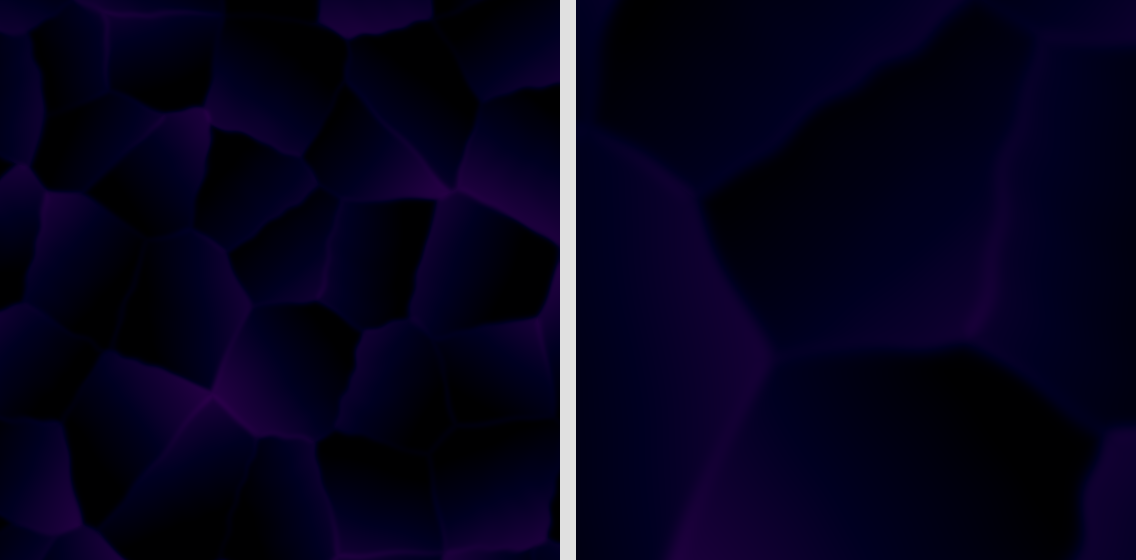
Left: the whole. Right: its middle third, enlarged.
Write a WebGL 1 fragment shader that draws this texture.

```glsl
precision highp float;
uniform vec2 u_resolution;

const float CELLS = 5.0;          // cells across the canvas
const float JITTER = 0.92;        // irregularity of the cell sites
const float WOBBLE = 0.022;       // waviness of the borders, in cells
const float BORDER_BLUR = 0.014;  // softness of the step between cells
const float SEAM_WIDTH = 0.032;   // half width of the glowing seams
const float SEAM_GLOW = 0.20;
const float MEAN_LEVEL = 0.30;    // brightness at a cell site
const float SLOPE = 1.0;          // brightness change per cell unit
const vec3 BLACK = vec3(0.0, 0.0, 0.004);
const vec3 NAVY = vec3(0.0, 0.0, 0.13);
const vec3 PURPLE = vec3(0.11, 0.0, 0.235);
const float TAU = 6.2831853;

vec3 hash3(vec2 p) {
  vec3 q = fract(vec3(p.xyx) * vec3(0.1031, 0.1030, 0.0973) + 0.37);
  q += dot(q, q.yxz + 33.33);
  return fract((q.xxy + q.yzz) * q.zyx);
}

vec2 site(vec2 cell) {
  return cell + 0.5 + JITTER * (hash3(cell).xy - 0.5);
}

// Layered sines, calm in some places and rougher in others
vec2 wobble(vec2 p) {
  vec2 coarse = sin(p.yx * 9.0 + 2.0 * sin(p * 3.7 + 1.0));
  vec2 fine = sin(p.yx * 23.0 + 2.5 * sin(p * 7.3 + 4.0));
  float roughness = 0.5 + 0.5 * sin(p.x * 2.3 + 1.7 * sin(p.y * 1.9));
  return WOBBLE * (0.6 * coarse + 0.5 * roughness * fine);
}

// Linear gradient across one cell, in its own direction
float cellLevel(vec2 cell, vec2 fromSite) {
  float angle = TAU * hash3(cell).z;
  float along = dot(fromSite, vec2(cos(angle), sin(angle)));
  return clamp(MEAN_LEVEL + SLOPE * along, 0.0, 1.1);
}

vec3 palette(float level) {
  vec3 dark = mix(BLACK, NAVY, min(level * 2.0, 1.0));
  return dark + (PURPLE - NAVY) * max(level * 2.0 - 1.0, 0.0);
}

void main() {
  vec2 p = gl_FragCoord.xy / u_resolution.y * CELLS + 17.0;
  p += wobble(p);
  vec2 base = floor(p);

  // Nearest site
  vec2 ownCell = base;
  vec2 toOwn = vec2(0.0);
  float nearest = 100.0;
  for (int j = -2; j <= 2; j++) {
    for (int i = -2; i <= 2; i++) {
      vec2 cell = base + vec2(float(i), float(j));
      vec2 toSite = site(cell) - p;
      float d = dot(toSite, toSite);
      if (d < nearest) {
        nearest = d;
        ownCell = cell;
        toOwn = toSite;
      }
    }
  }

  // Distance to the border, blending neighbouring gradients across it
  float border = 10.0;
  float level = cellLevel(ownCell, -toOwn);
  float weight = 1.0;
  for (int j = -2; j <= 2; j++) {
    for (int i = -2; i <= 2; i++) {
      vec2 cell = base + vec2(float(i), float(j));
      vec2 toSite = site(cell) - p;
      vec2 across = toSite - toOwn;
      if (dot(across, across) > 0.00001) {
        float d = dot(0.5 * (toOwn + toSite), normalize(across));
        float share = exp(-max(d, 0.0) / BORDER_BLUR);
        border = min(border, d);
        level += share * cellLevel(cell, -toSite);
        weight += share;
      }
    }
  }
  level /= weight;

  // Faint seams of uneven strength
  float seam = exp(-border * border / (SEAM_WIDTH * SEAM_WIDTH));
  float strength = 0.75 + 0.25 * sin(p.x * 3.1 + 2.0 * sin(p.y * 2.7));
  level += SEAM_GLOW * strength * seam;

  gl_FragColor = vec4(palette(level), 1.0);
}
```
